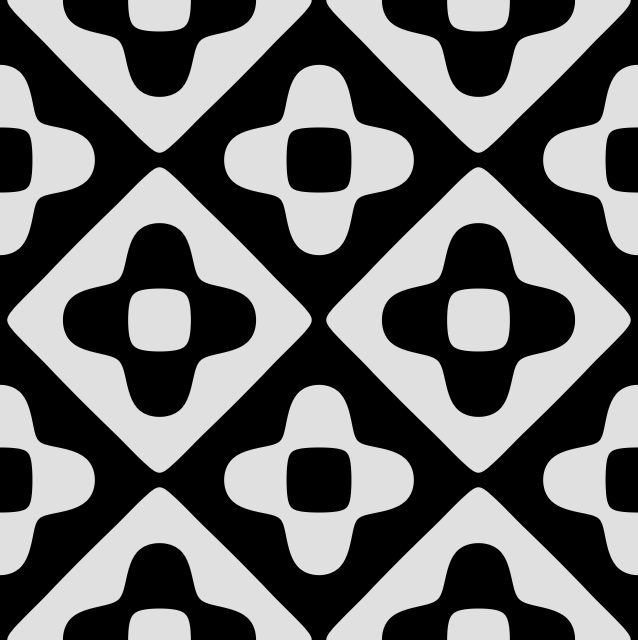
Give the GLSL for this pattern, as a Shadertoy shader.

```glsl
#define TAU 6.2831853
#define REPEATS vec2(2.0, 2.0)
#define CENTRE vec2(0.25, 0.5)
#define MODES vec2(3.0, 2.0)
#define LEVEL 0.05
#define EDGE_PIXELS 1.0
#define DARK vec3(0.0)
#define LIGHT vec3(0.88)

// Symmetric standing wave: its nodal lines form diamonds, flowers and squares
float standingWave(vec2 phase) {
    vec2 a = cos(MODES * phase.x);
    vec2 b = cos(MODES.yx * phase.y);
    return dot(a, b);
}

void mainImage(out vec4 fragColor, in vec2 fragCoord) {
    vec2 uv = fragCoord / iResolution.xy;
    vec2 phase = TAU * REPEATS * (uv - CENTRE);

    // Signed height above the contour, converted to pixels by its slope
    float height = standingWave(phase) - LEVEL;
    float slope = length(vec2(dFdx(height), dFdy(height)));
    float pixels = height / max(slope, 1e-5);

    float coverage = clamp(pixels / EDGE_PIXELS + 0.5, 0.0, 1.0);
    fragColor = vec4(mix(DARK, LIGHT, coverage), 1.0);
}
```
